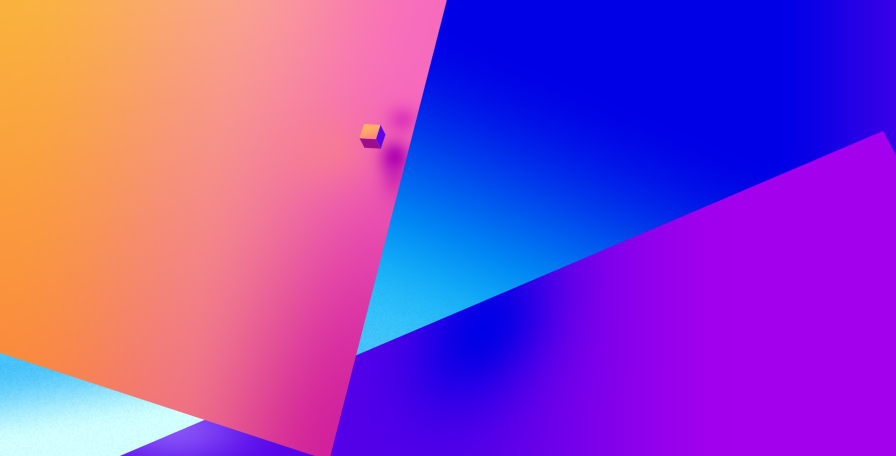
This background is drawn by a WebGL 1 fragment shader. Its source:

```glsl
precision highp float;
// Abstract background: overlapping warm and violet panels on a blue glow, with a small cube.

uniform vec2 u_resolution;

float cross2(vec2 a, vec2 b) { return a.x * b.y - a.y * b.x; }

// Signed distance to the line a-b, positive on its left side
float leftOf(vec2 p, vec2 a, vec2 b) {
  return cross2(b - a, p - a) / length(b - a);
}

// Antialiased coverage of a signed distance, positive inside
float cover(float d) {
  float edge = 0.75 / u_resolution.y;
  return smoothstep(-edge, edge, d);
}

// Parallelogram spanned by u and v from the origin
float parallelogram(vec2 p, vec2 u, vec2 v) {
  float area = cross2(u, v);
  float s = cross2(p, v) / area;
  float t = cross2(u, p) / area;
  return abs(area) * min(min(s, 1.0 - s) / length(v), min(t, 1.0 - t) / length(u));
}

// Soft elliptical spot
float spot(vec2 p, vec2 center, vec2 radius) {
  vec2 q = (p - center) / radius;
  return exp(-dot(q, q));
}

float hash(vec2 p) {
  return fract(sin(dot(p, vec2(12.99, 78.23))) * 43758.5);
}

vec3 skyColor(vec2 p) {
  float t = p.y + 0.42 * p.x;
  float light = smoothstep(1.36, 0.62, t);
  float haze = smoothstep(0.92, 0.52, t);
  vec3 color = vec3(0.28 * haze, 0.76 * light, 0.9 + 0.08 * light);
  color.r += 0.22 * smoothstep(1.7, 2.0, p.x);
  float whiteGlow = smoothstep(0.2, 0.02, p.y - 0.15 * p.x) * smoothstep(0.75, 0.5, p.x);
  color = mix(color, vec3(0.82, 1.0, 1.0), whiteGlow);
  return color + 0.03 * haze * (hash(floor(p * 260.0)) - 0.5);
}

vec3 violetColor(vec2 p) {
  vec3 color = mix(vec3(0.33, 0.0, 0.91), vec3(0.64, 0.0, 0.93), smoothstep(0.95, 1.65, p.x));
  // Deep blue pool along the upper edge
  vec2 sheared = vec2(p.x, p.y - 0.4 * (p.x - 1.06));
  color = mix(color, vec3(0.0, 0.0, 0.9), spot(sheared, vec2(1.06, 0.28), vec2(0.15, 0.16)));
  return mix(color, vec3(0.56, 0.38, 0.98), 0.85 * spot(p, vec2(0.38, 0.06), vec2(0.16, 0.08)));
}

vec3 warmColor(vec2 p) {
  float across = p.x / (0.726 + 0.256 * p.y);
  vec3 orange = mix(vec3(0.98, 0.5, 0.24), vec3(0.98, 0.7, 0.24), p.y);
  vec3 salmon = mix(vec3(0.93, 0.42, 0.53), vec3(0.98, 0.63, 0.58), p.y);
  vec3 pink = mix(vec3(0.82, 0.13, 0.61), vec3(0.97, 0.42, 0.74), smoothstep(0.0, 0.9, p.y));
  vec3 color = mix(orange, salmon, smoothstep(0.0, 0.65, across));
  color = mix(color, pink, smoothstep(0.5, 1.0, across));
  color = mix(color, vec3(0.98, 0.53, 0.5), 0.45 * spot(p, vec2(0.72, 0.67), vec2(0.1, 0.08)));
  // Shadows cast by the cube
  color = mix(color, vec3(0.86, 0.18, 0.72), 0.8 * spot(p, vec2(0.885, 0.737), vec2(0.032, 0.028)));
  color = mix(color, vec3(0.76, 0.08, 0.68), 0.6 * spot(p, vec2(0.867, 0.615), vec2(0.03, 0.05)));
  return mix(color, vec3(0.68, 0.0, 0.7), 0.9 * spot(p, vec2(0.868, 0.656), vec2(0.03, 0.032)));
}

void main() {
  // Height is 1, width is 1.969
  vec2 p = gl_FragCoord.xy / u_resolution * vec2(1.969, 1.0);
  vec3 color = skyColor(p);

  // Violet panel
  vec2 peak = vec2(1.941, 0.713);
  float violet = min(leftOf(p, peak, vec2(0.269, 0.0025)), leftOf(p, vec2(1.969, 0.659), peak));
  color = mix(color, violetColor(p), cover(violet));

  // Warm panel
  float warm = min(leftOf(p, vec2(0.726, 0.0), vec2(0.982, 1.0)),
                   leftOf(p, vec2(0.0, 0.226), vec2(0.692, 0.0)));
  color = mix(color, warmColor(p), cover(warm));

  // Cube: three faces meeting at the near corner
  vec2 q = p - vec2(0.826, 0.695);
  vec2 up = vec2(0.010, 0.031);
  vec2 left = vec2(-0.036, 0.002);
  vec2 down = vec2(0.011, -0.021);
  vec3 front = mix(vec3(0.98, 0.52, 0.5), vec3(0.99, 0.68, 0.4), smoothstep(0.0, 0.03, q.y - 0.3 * q.x));
  color = mix(color, vec3(0.62, 0.05, 0.55), cover(parallelogram(q, left, down)));
  color = mix(color, vec3(0.36, 0.02, 0.92), cover(parallelogram(q, up, down)));
  color = mix(color, front, cover(parallelogram(q, up, left)));

  gl_FragColor = vec4(color, 1.0);
}
```
